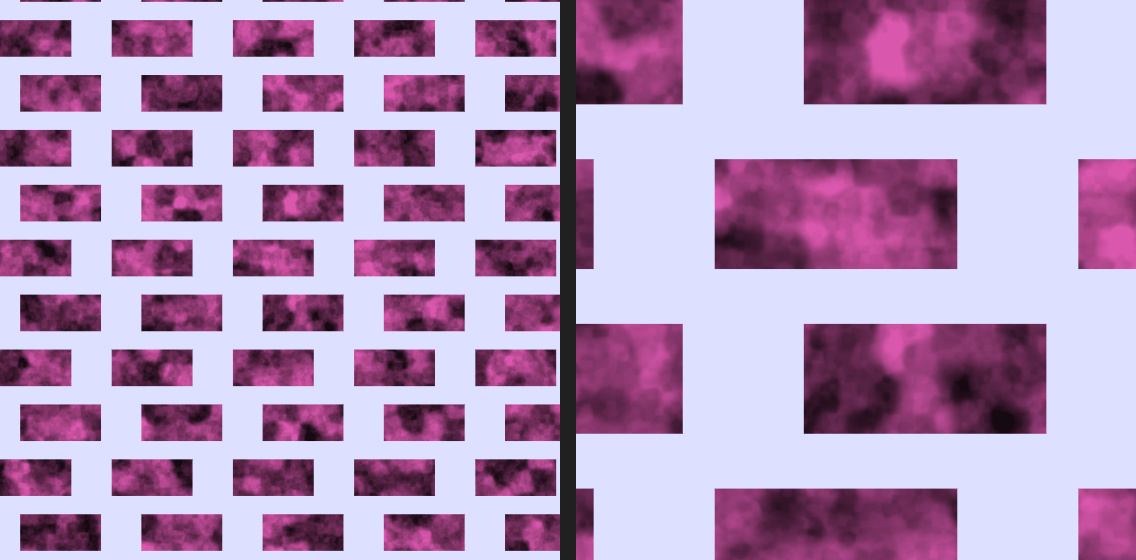
Left: the whole. Right: its middle third, enlarged.
This pattern is drawn by a WebGL 2 fragment shader. Its source:

```glsl
#version 300 es
precision highp float;
// Staggered rows of cloudy magenta bricks separated by wide pale lavender mortar.

uniform vec2 u_resolution;
out vec4 fragColor;

const vec2 REPEATS = vec2(4.62, 10.2);      // bricks across and rows down
const float ROW_SHIFT = 0.245;              // stagger of odd rows, in bricks
const vec2 BRICK_FILL = vec2(0.667);        // brick share of its cell
const float CLOUD_SCALE = 27.0;             // coarsest blotches per canvas
const float CLOUD_SHARPNESS = 8.0;
const vec3 MORTAR = vec3(0.87, 0.88, 1.0);
const vec3 BRICK = vec3(0.85, 0.34, 0.675);

// Three random values in 0..1 for a lattice point
vec3 hash3(vec2 p) {
    vec3 q = fract(p.xyx * vec3(0.1031, 0.1030, 0.0973));
    q += dot(q, q.yxz + 33.33);
    return fract((q.xxy + q.yzz) * q.zyx);
}

// Signed distance to a box centred on the origin
float boxDistance(vec2 p, vec2 halfSize) {
    vec2 d = abs(p) - halfSize;
    return length(max(d, 0.0)) + min(max(d.x, d.y), 0.0);
}

// Smooth cellular noise: random values blended around jittered points
float cellularNoise(vec2 p, float sharpness) {
    vec2 cell = floor(p);
    float total = 0.0;
    float weightSum = 0.0;
    for (int y = -1; y <= 1; y++) {
        for (int x = -1; x <= 1; x++) {
            vec2 neighbour = cell + vec2(x, y);
            vec3 rnd = hash3(neighbour);
            vec2 delta = neighbour + 0.2 + 0.6 * rnd.xy - p;
            float weight = exp(-sharpness * dot(delta, delta));
            total += weight * rnd.z;
            weightSum += weight;
        }
    }
    return total / weightSum;
}

// Layered noise, each octave half as large and half as strong
float clouds(vec2 p, float sharpness) {
    float total = 0.0;
    float amplitude = 0.5;
    float amplitudeSum = 0.0;
    for (int octave = 0; octave < 4; octave++) {
        total += amplitude * cellularNoise(p, sharpness);
        amplitudeSum += amplitude;
        p = p * 2.0 + 17.3;
        amplitude *= 0.5;
    }
    return total / amplitudeSum;
}

void main() {
    vec2 uv = gl_FragCoord.xy / u_resolution.y;
    float pixel = 1.0 / u_resolution.y;

    // Brick grid with shifted odd rows
    vec2 grid = uv * REPEATS;
    grid.x += ROW_SHIFT * mod(floor(grid.y), 2.0);
    vec2 brickId = floor(grid);
    vec2 local = (fract(grid) - 0.5) / REPEATS;

    // Brick coverage with a one-pixel soft edge
    float dist = boxDistance(local, 0.5 * BRICK_FILL / REPEATS);
    float coverage = clamp(0.5 - dist / pixel, 0.0, 1.0);

    // Independent blotches for every brick
    vec2 offset = 60.0 * hash3(brickId + 7.0).xy;
    float cloud = clouds(local * CLOUD_SCALE + offset + 20.0, CLOUD_SHARPNESS);
    float shade = clamp(0.56 + 1.25 * (cloud - 0.5), 0.1, 1.0);

    fragColor = vec4(mix(MORTAR, BRICK * shade, coverage), 1.0);
}
```
